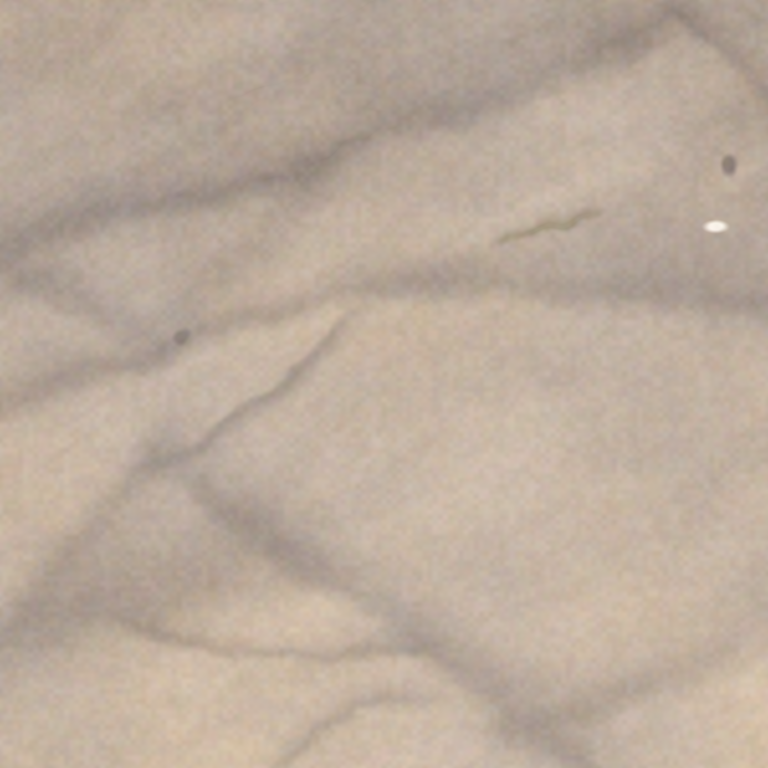
Reproduce this texture procedurally as a Shadertoy shader.

```glsl
// Warm beige marble with soft grey-mauve veins running across cloudy stone.
// Bent, noise-warped strokes form the main veins; stretched fractal noise adds
// clouds and streaks, and a fine tinted grain covers the surface.

#define LIGHT_STONE vec3(0.855, 0.780, 0.700)
#define DARK_STONE vec3(0.565, 0.515, 0.485)
#define OLIVE vec3(0.57, 0.52, 0.42)
#define BASE_TONE 0.20
#define UPPER_TONE 0.21
#define CLOUD_AMOUNT 0.46
#define STREAK_AMOUNT 0.30
#define VEIN_AMOUNT 0.60
#define WARP_AMOUNT 0.055
#define GRAIN_SCALE 150.0
#define GRAIN_AMOUNT 0.060
#define TINT_AMOUNT 0.035

float hash(vec2 p) {
    return fract(sin(dot(p, vec2(127.1, 311.7))) * 43758.545);
}

float noise(vec2 p) {
    vec2 cell = floor(p), f = fract(p);
    f = f * f * (3.0 - 2.0 * f);
    float low = mix(hash(cell), hash(cell + vec2(1, 0)), f.x);
    float high = mix(hash(cell + vec2(0, 1)), hash(cell + vec2(1, 1)), f.x);
    return mix(low, high, f.y);
}

float fbm(vec2 p) {
    float sum = 0.0, gain = 0.5;
    for (int i = 0; i < 5; i++) {
        sum += gain * noise(p);
        p = mat2(0.8, 0.6, -0.6, 0.8) * p * 2.03 + 7.3;
        gain *= 0.5;
    }
    return sum;
}

// Bent stroke from a to b: a narrow core inside a lopsided soft halo
float vein(vec2 p, vec2 a, vec2 b, float bend, float core, float halo) {
    float len = length(b - a);
    vec2 dir = (b - a) / len, q = p - a;
    float t = dot(q, dir) / len;
    float s = clamp(t, 0.0, 1.0);
    float d = dir.x * q.y - dir.y * q.x - bend * 4.0 * s * (1.0 - s);
    float ends = smoothstep(-0.06, 0.14, t) * smoothstep(1.06, 0.86, t);
    float spread = halo * mix(0.6, 1.2, smoothstep(-halo, halo, d));
    float strength = 0.6 + 0.7 * noise(p * 11.0 + a * 31.0);
    float shade = 0.45 * exp(-d * d / (core * core)) + 0.55 * exp(-d * d / (spread * spread));
    return shade * ends * strength;
}

float veins(vec2 p) {
    // Long upper and middle veins
    float v = 0.85 * vein(p, vec2(-0.05, 0.68), vec2(0.90, 1.00), -0.045, 0.016, 0.050);
    v += 1.00 * vein(p, vec2(-0.08, 0.45), vec2(0.60, 0.65), 0.012, 0.010, 0.033);
    v += 0.75 * vein(p, vec2(0.44, 0.635), vec2(1.08, 0.59), 0.006, 0.018, 0.040);
    v += 0.55 * vein(p, vec2(0.20, 0.58), vec2(0.45, 0.80), -0.01, 0.022, 0.055);
    v += 0.50 * vein(p, vec2(-0.06, 0.69), vec2(0.22, 0.54), 0.0, 0.015, 0.035);
    // Thin curl that widens into the lower left
    v += 0.95 * vein(p, vec2(0.485, 0.60), vec2(0.16, 0.39), 0.030, 0.007, 0.014);
    v += 0.70 * vein(p, vec2(0.22, 0.45), vec2(-0.06, 0.08), 0.0, 0.012, 0.045);
    v += 0.50 * vein(p, vec2(-0.06, 0.13), vec2(0.42, 0.30), 0.02, 0.035, 0.060);
    // Lower diagonal and its branches
    v += 0.85 * vein(p, vec2(0.18, 0.43), vec2(0.80, -0.04), 0.010, 0.020, 0.043);
    v += 0.75 * vein(p, vec2(0.14, 0.20), vec2(0.56, 0.15), -0.025, 0.008, 0.020);
    v += 0.45 * vein(p, vec2(0.34, -0.02), vec2(0.58, 0.09), 0.030, 0.007, 0.020);
    v += 0.45 * vein(p, vec2(0.62, 0.03), vec2(1.05, 0.23), -0.03, 0.020, 0.060);
    // Fine vein at the upper right
    v += 0.50 * vein(p, vec2(0.86, 1.00), vec2(1.03, 0.80), 0.015, 0.007, 0.022);
    return v;
}

float spot(vec2 p, vec2 center, vec2 radius) {
    return 1.0 - smoothstep(0.45, 1.25, length((p - center) / radius));
}

void mainImage(out vec4 fragColor, in vec2 fragCoord) {
    vec2 p = fragCoord / iResolution.xy;

    // Coarse and fine warping roughens the veins
    vec2 warp = vec2(fbm(p * 6.0 + 3.0), fbm(p * 6.0 + 19.0)) - 0.48;
    vec2 ripple = vec2(noise(p * 42.0), noise(p * 42.0 + 9.0)) - 0.5;
    vec2 w = p + WARP_AMOUNT * warp + 0.008 * ripple;

    // Clouds and slanted streaks, stronger in the upper stone
    float upper = smoothstep(0.53, 0.68, w.y - 0.08 * sin(3.1 * w.x));
    vec2 slant = mat2(0.93, -0.37, 0.37, 0.93) * w;
    float cloud = fbm(slant * vec2(4.0, 7.0) + 5.0) - 0.48;
    float streak = fbm(slant * vec2(5.0, 19.0) + 31.0) - 0.48;
    float wisp = exp(-24.0 * abs(fbm(slant * vec2(3.0, 8.0) + 47.0) - 0.48));
    float tone = BASE_TONE + UPPER_TONE * upper + CLOUD_AMOUNT * cloud;
    tone += STREAK_AMOUNT * streak * mix(0.6, 1.0, upper) + 0.10 * wisp * upper;
    tone += VEIN_AMOUNT * (1.0 - exp(-1.25 * veins(w)));
    vec3 color = mix(LIGHT_STONE, DARK_STONE, clamp(tone, 0.0, 1.05));

    // Broad warm and mauve patches
    color += (fbm(p * 5.0 + 71.0) - 0.48) * vec3(0.03, 0.0, -0.05);

    // Mineral flecks
    float olive = vein(w, vec2(0.64, 0.675), vec2(0.80, 0.72), 0.0, 0.006, 0.010);
    color = mix(color, OLIVE, 0.55 * clamp(olive, 0.0, 1.0));
    float dark = spot(w, vec2(0.942, 0.782), vec2(0.014)) + 0.7 * spot(w, vec2(0.235, 0.562), vec2(0.013));
    color = mix(color, DARK_STONE * 0.85, 0.75 * dark);
    color = mix(color, vec3(0.96, 0.94, 0.91), spot(p, vec2(0.932, 0.705), vec2(0.016, 0.008)));

    // Soft grain with a faint colour tint
    vec2 g = p * GRAIN_SCALE;
    float grain = 0.6 * noise(g) + 0.4 * noise(g * 0.53 + 13.0) - 0.5;
    vec3 tint = vec3(noise(g * 0.6 + 23.0), noise(g * 0.6 + 57.0), noise(g * 0.6 + 91.0)) - 0.5;
    color += GRAIN_AMOUNT * grain + TINT_AMOUNT * tint * vec3(0.8, 0.6, 1.2);

    fragColor = vec4(clamp(color, 0.0, 1.0), 1.0);
}
```
